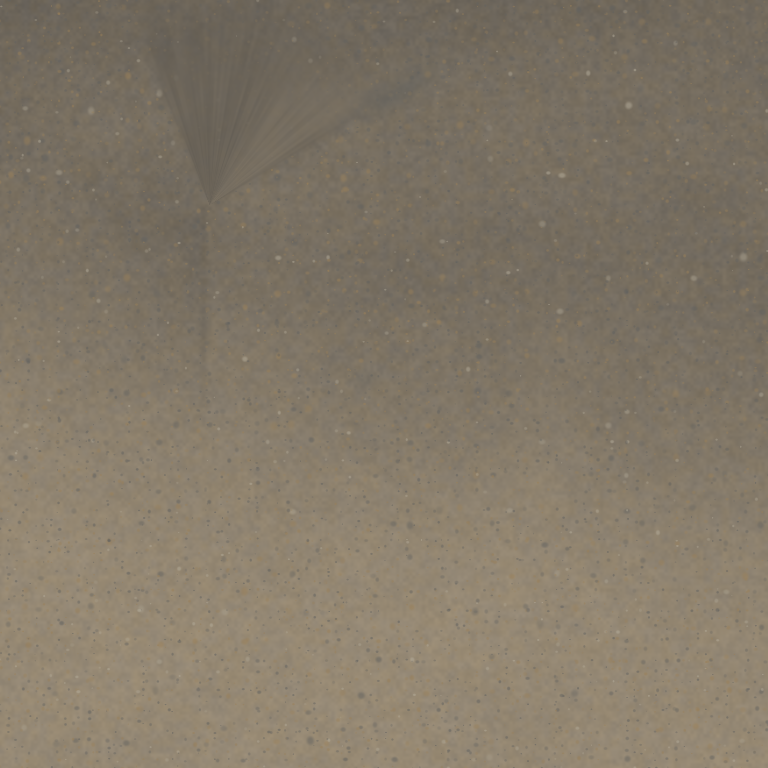
Write a WebGL 1 fragment shader that draws this texture.

```glsl
precision highp float;
// Weathered sandy ground with soft grains, a pinched fan of streaks and a faint seam.
uniform vec2 u_resolution;

#define DARK_SOIL vec3(0.395, 0.370, 0.332)
#define LIGHT_SOIL vec3(0.592, 0.540, 0.458)
#define OCHRE vec3(0.60, 0.50, 0.35)
#define SLATE vec3(0.38, 0.38, 0.37)
#define PALE vec3(0.70, 0.67, 0.60)
#define GRAIN_FREQ 125.0
#define GRAIN_CONTRAST 0.17
#define SPECK_SHARE 0.30
#define FAN_APEX vec2(0.273, 0.733)
#define FAN_REACH 0.29
#define STREAK_FREQ 42.0

float hash(vec2 p) {
  return fract(sin(dot(p, vec2(127.1, 311.7))) * 43758.5453);
}

float noise(vec2 p) {
  vec2 i = floor(p), f = fract(p);
  f = f * f * (3.0 - 2.0 * f);
  return mix(mix(hash(i), hash(i + vec2(1.0, 0.0)), f.x),
             mix(hash(i + vec2(0.0, 1.0)), hash(i + 1.0), f.x), f.y);
}

float fbm(vec2 p) {
  float sum = 0.0, weight = 0.5;
  for (int i = 0; i < 4; i++) {
    sum += weight * noise(p);
    p = mat2(1.6, 1.2, -1.2, 1.6) * p + 17.3;
    weight *= 0.5;
  }
  return sum / 0.9375;
}

float blob(vec2 p, vec2 centre, vec2 size) {
  vec2 d = (p - centre) / size;
  return exp(-dot(d, d));
}

// Broad light and shade: bright below, a sloping dark band, a dark top
float soilTone(vec2 p) {
  float height = p.y + 0.16 * (p.x - 0.5) + 0.10 * (fbm(p * 4.0) - 0.5);
  float tone = 0.96 - 0.66 * smoothstep(0.18, 0.76, height);
  tone += 0.14 * blob(p, vec2(0.66, 0.80), vec2(0.22, 0.09));
  tone += 0.15 * blob(p, vec2(0.36, 0.74), vec2(0.08, 0.06));
  tone += 0.10 * blob(p, vec2(0.15, 0.83), vec2(0.10, 0.04));
  tone -= 0.16 * smoothstep(0.87, 1.0, p.y) * (1.0 - 0.6 * p.x);
  return tone + 0.16 * (fbm(p * 11.0 + 5.0) - 0.5);
}

// Seam below the apex, shaded on its left side
float seamShade(vec2 p) {
  float x = p.x - FAN_APEX.x + 0.006;
  float span = smoothstep(0.36, 0.60, p.y) * (1.0 - smoothstep(0.70, 0.75, p.y));
  float side = (1.0 - smoothstep(-0.004, 0.006, x)) * exp(min(x, 0.0) * 9.0);
  return span * (0.13 * side + 0.08 * exp(-x * x / 0.00004));
}

// Sparse rounded grains, jittered inside their cells
vec3 addSpecks(vec3 colour, vec2 p, float keep) {
  for (int i = 0; i < 3; i++) {
    float layer = float(i);
    vec2 q = p * (46.0 + 31.0 * layer) + layer * 19.7;
    vec2 cell = floor(q);
    vec2 jitter = vec2(hash(cell + 3.1), hash(cell + 7.7));
    vec2 d = fract(q) - 0.3 - 0.4 * jitter;
    d.y *= 0.8 + 0.6 * hash(cell + 11.0);
    float size = 0.12 + 0.15 * hash(cell + 23.0);
    float cover = 1.0 - smoothstep(size * 0.3, size * 1.2, length(d));
    float kind = hash(cell + 31.0);
    vec3 tint = mix(SLATE, OCHRE, step(0.52, kind));
    tint = mix(tint, PALE, step(0.93, kind));
    float present = step(hash(cell + 41.0), SPECK_SHARE);
    colour = mix(colour, tint, cover * present * keep * (0.2 + 0.35 * jitter.x));
  }
  return colour;
}

void main() {
  vec2 p = gl_FragCoord.xy / u_resolution;

  // Polar frame of the fan, angle measured from straight up
  vec2 fromApex = p - FAN_APEX;
  float radius = length(fromApex);
  float angle = atan(fromApex.x, fromApex.y + 0.0001);
  float reach = 1.0 - smoothstep(0.5 * FAN_REACH, 1.15 * FAN_REACH, radius);
  float fan = smoothstep(-0.46, -0.32, angle) * (1.0 - smoothstep(1.0, 1.06, angle)) * reach;
  float shadow = fan * (1.0 - smoothstep(0.30, 0.72, angle));
  float edge = exp(-pow((angle - 1.01) / 0.05, 2.0)) * reach;
  float streaks = noise(vec2(angle * STREAK_FREQ, radius * 14.0)) - 0.5;

  // Grain gives way to streaks inside the fan
  float grain = 0.65 * noise(p * GRAIN_FREQ) + 0.55 * noise(p.yx * GRAIN_FREQ * 1.9 + 9.0) - 0.6;
  float texel = mix(grain * GRAIN_CONTRAST * 1.5, streaks * 0.20, fan * 0.85);

  float tone = soilTone(p) - seamShade(p) - 0.20 * shadow - 0.12 * edge + texel;
  vec3 colour = mix(DARK_SOIL, LIGHT_SOIL, clamp(tone, -0.2, 1.15));

  // Slight warm and cool drift between neighbouring grains
  float warmth = noise(p * 90.0 + 40.0) - 0.5;
  colour += vec3(0.014, 0.002, -0.022) * warmth * (1.0 - 0.6 * fan);
  colour = addSpecks(colour, p, 1.0 - 0.9 * fan);

  // Bluish smears beside the fan and in the middle
  vec2 tilted = mat2(0.86, -0.51, 0.51, 0.86) * (p - vec2(0.52, 0.882));
  float smear = blob(tilted, vec2(0.0), vec2(0.055, 0.017));
  smear += 0.5 * blob(p, vec2(0.478, 0.508), vec2(0.018, 0.012));
  colour = mix(colour, SLATE, smear * (0.45 + 0.4 * streaks));

  gl_FragColor = vec4(colour, 1.0);
}
```
